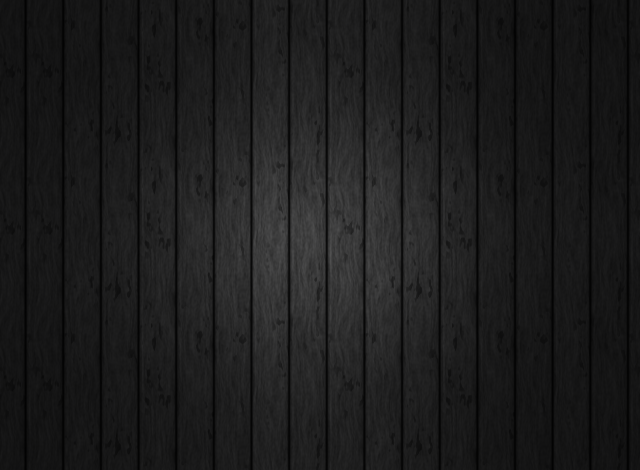
Reproduce this texture procedurally as a Shadertoy shader.

```glsl
// Dark charcoal wooden planks standing upright, lit by a soft glow in the middle.
#define PLANKS 17.0        // planks across the canvas
#define PLANK_SHIFT 0.68   // offset of the first joint, in planks
#define BOARD_KINDS 8.0    // different boards before the set repeats
#define ROWS 3.0           // repeats of the grain down the canvas
#define JOINT_WIDTH 0.055  // dark gap, in planks
#define GRAIN 0.40         // strength of the fibres
#define WEAR 0.38          // strength of dark blotches and knots
#define GLOW_CENTRE vec2(0.485, 0.49)
#define GLOW_FALLOFF vec2(2.2, 1.2)
#define EDGE_COLOUR vec3(0.071, 0.071, 0.072)
#define CENTRE_COLOUR vec3(0.252, 0.252, 0.253)

const float PI = 3.14159265;

float hash(vec3 p) {
    p = fract(p * vec3(0.1031, 0.1030, 0.0973));
    p += dot(p, p.yzx + 33.33);
    return fract((p.x + p.y) * p.z);
}

float cornerSlope(vec2 cell, vec2 offset, float period, float seed) {
    float angle = 2.0 * PI * hash(vec3(cell.x, mod(cell.y, period), seed));
    return dot(vec2(cos(angle), sin(angle)), offset);
}

// Gradient noise on one board; y in 0..1 wraps at a whole number of cells.
float boardNoise(vec2 p, vec2 cells, float seed) {
    p *= cells;
    vec2 i = floor(p), f = p - i;
    vec2 u = f * f * f * (f * (f * 6.0 - 15.0) + 10.0);
    vec2 e = vec2(0.0, 1.0);
    float low = mix(cornerSlope(i, f, cells.y, seed),
                    cornerSlope(i + e.yx, f - e.yx, cells.y, seed), u.x);
    float high = mix(cornerSlope(i + e, f - e, cells.y, seed),
                     cornerSlope(i + e.yy, f - e.yy, cells.y, seed), u.x);
    return mix(low, high, u.y);
}

// Long streaks, short fibres and wavy growth rings.
float woodGrain(vec2 p, float seed) {
    float bend = boardNoise(p, vec2(2.0, 3.0), seed + 1.0);
    vec2 q = p + vec2(0.12 * bend, 0.0);
    float streaks = boardNoise(q, vec2(8.0, 3.0), seed + 2.0);
    float fibres = boardNoise(q, vec2(17.0, 12.0), seed + 3.0);
    float pores = boardNoise(q, vec2(23.0, 44.0), seed + 4.0);
    float rings = sin(2.0 * PI * (5.0 * p.x + 2.4 * bend));
    return 0.5 * streaks + 0.55 * fibres + 0.4 * pores + 0.12 * rings;
}

// Ragged dark patches and one small knot near a joint.
float woodWear(vec2 p, float seed) {
    float ragged = boardNoise(p, vec2(6.0, 10.0), seed + 5.0)
                 + 0.6 * boardNoise(p, vec2(13.0, 26.0), seed + 6.0);
    float region = boardNoise(p, vec2(1.6, 3.0), seed + 7.0);
    float blotch = smoothstep(0.15, 0.45, ragged) * smoothstep(-0.05, 0.3, region);
    vec2 knot = vec2(step(0.5, hash(vec3(seed, 2.0, 9.0))),
                     hash(vec3(seed, 5.0, 3.0)));
    vec2 d = vec2(p.x - knot.x, 2.2 * (fract(p.y - knot.y + 0.5) - 0.5));
    float spot = exp(-90.0 * dot(d, d)) * (1.0 + ragged);
    return clamp(blotch + spot, 0.0, 1.4);
}

void mainImage(out vec4 fragColor, in vec2 fragCoord) {
    vec2 uv = fragCoord / iResolution.xy;

    // Boards
    float x = uv.x * PLANKS - PLANK_SHIFT;
    float board = mod(mod(floor(x), PLANKS), BOARD_KINDS);
    float seed = 17.0 * board + 3.0;
    vec2 p = vec2(fract(x), fract(uv.y * ROWS));

    // Wood tone
    float tone = 1.0 + 0.12 * (hash(vec3(seed, 7.0, 1.0)) - 0.5);
    tone *= 1.0 + GRAIN * woodGrain(p, seed);
    tone *= 1.0 - WEAR * woodWear(p, seed);

    // Joints: dark gap, soft shadow and a thin worn edge
    float gap = min(p.x, 1.0 - p.x);
    float blur = PLANKS / iResolution.x;
    float halfWidth = 0.5 * JOINT_WIDTH;
    float open = smoothstep(halfWidth - blur, halfWidth + blur, gap);
    float rim = (p.x - 1.9 * JOINT_WIDTH) / (0.5 * JOINT_WIDTH);
    tone *= 1.0 - 0.28 * exp(-gap / 0.07);
    tone *= 1.0 + 0.16 * exp(-rim * rim);
    tone *= mix(0.22, 1.0, open);

    // Glow that wraps at the canvas edges
    vec2 reach = sin(PI * (uv - GLOW_CENTRE));
    float glow = exp(-dot(GLOW_FALLOFF, reach * reach));
    fragColor = vec4(mix(EDGE_COLOUR, CENTRE_COLOUR, glow) * tone, 1.0);
}
```
